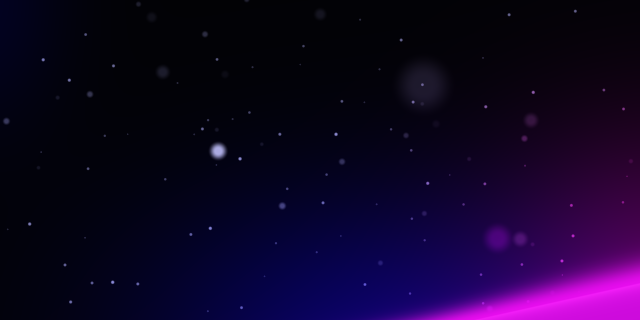
Reproduce this background procedurally as a WebGL 1 fragment shader.

```glsl
precision highp float;
// Night sky with drifting dust, soft light discs and a slanted magenta beam.

uniform vec2 u_resolution;

const vec3 NIGHT = vec3(0.007, 0.007, 0.02);
const vec3 DEEP_BLUE = vec3(0.015, 0.0, 0.36);
const vec3 PLUM = vec3(0.30, 0.0, 0.25);
const vec3 VIOLET = vec3(0.48, 0.0, 0.68);
const vec3 MAGENTA = vec3(0.90, 0.05, 0.93);
const vec3 PALE = vec3(0.72, 0.72, 1.0);
const vec3 PINK = vec3(0.95, 0.25, 0.85);

// Two values in 0..1 for a grid cell
vec2 hash2(vec2 cell) {
  vec3 q = fract(cell.xyx * vec3(0.1031, 0.1030, 0.0973));
  q += dot(q, q.yzx + 33.33);
  return fract((q.xx + q.yz) * q.zy);
}

// Elliptical falloff, 1 at the centre
float softGlow(vec2 p, vec2 center, vec2 radii) {
  vec2 d = (p - center) / radii;
  return exp(-dot(d, d));
}

// Out-of-focus light with a feathered rim
float disc(vec2 p, vec2 center, float radius) {
  return 1.0 - smoothstep(0.25 * radius, radius, length(p - center));
}

// One light at a random place in some cells of a grid
float dust(vec2 p, float density, float chance, float radius, float seed) {
  vec2 cell = floor(p * density);
  vec2 place = hash2(cell + seed);
  vec2 traits = hash2(cell + seed + 57.0);
  float size = radius * mix(0.6, 1.2, traits.y);
  float margin = min(size * density, 0.5);
  vec2 center = (cell + mix(vec2(margin), vec2(1.0 - margin), place)) / density;
  float shine = mix(0.25, 1.0, traits.y * traits.y);
  return disc(p, center, size) * shine * step(traits.x, chance);
}

vec3 skyColor(vec2 p) {
  vec3 color = NIGHT;
  color += DEEP_BLUE * softGlow(p, vec2(1.2, -0.05), vec2(0.75, 0.45));
  color += PLUM * softGlow(p, vec2(2.1, 0.1), vec2(0.55, 0.5));
  color += vec3(0.0, 0.0, 0.11) * softGlow(p, vec2(-0.05, 1.0), vec2(0.25, 0.4));
  return color;
}

// Fine, medium and large lights, from many and sharp to few and faint
float dustLayers(vec2 p) {
  float light = 0.0;
  for (int i = 0; i < 3; i++) {
    float layer = float(i);
    float density = 13.0 / pow(1.7, layer);
    float radius = 0.0065 * pow(2.0, layer);
    float strength = 0.75 / pow(1.9, layer);
    light += strength * dust(p, density, 0.2, radius, 19.0 + 31.0 * layer);
  }
  return light;
}

vec3 addBeam(vec3 color, vec2 p, float pixel) {
  const float slope = 0.222;
  float height = (p.y - slope * (p.x - 1.484)) / sqrt(1.0 + slope * slope);
  float above = max(height, 0.0);
  float width = mix(0.045, 0.062, smoothstep(1.3, 2.0, p.x));

  // Halo and hot glow above the edge
  color += VIOLET * 0.22 * exp(-above / 0.06);
  color = mix(color, MAGENTA, exp(-above * above / (width * width)));

  // Lit body with a bright rim
  float depth = max(-height, 0.0);
  vec3 body = mix(vec3(0.80, 0.04, 0.86), vec3(0.96, 0.12, 0.98), exp(-depth / 0.025));
  float inside = 1.0 - smoothstep(-pixel, pixel, height);
  return mix(color, body, inside);
}

void main() {
  vec2 p = gl_FragCoord.xy / u_resolution.y;
  float pixel = 1.0 / u_resolution.y;
  float warmth = smoothstep(1.1, 1.9, p.x) * (1.0 - smoothstep(0.5, 0.9, p.y));
  vec3 lightColor = mix(PALE, PINK, warmth);

  vec3 color = skyColor(p);
  color += lightColor * dustLayers(p);

  // Three dominant lights: wide haze, bright orb, violet disc
  color += vec3(0.10, 0.09, 0.13) * disc(p, vec2(1.323, 0.734), 0.105);
  color += vec3(0.66, 0.66, 0.82) * disc(p, vec2(0.682, 0.528), 0.033);
  color += vec3(0.18, 0.01, 0.20) * disc(p, vec2(1.555, 0.255), 0.055);

  gl_FragColor = vec4(min(addBeam(color, p, pixel), 1.0), 1.0);
}
```
